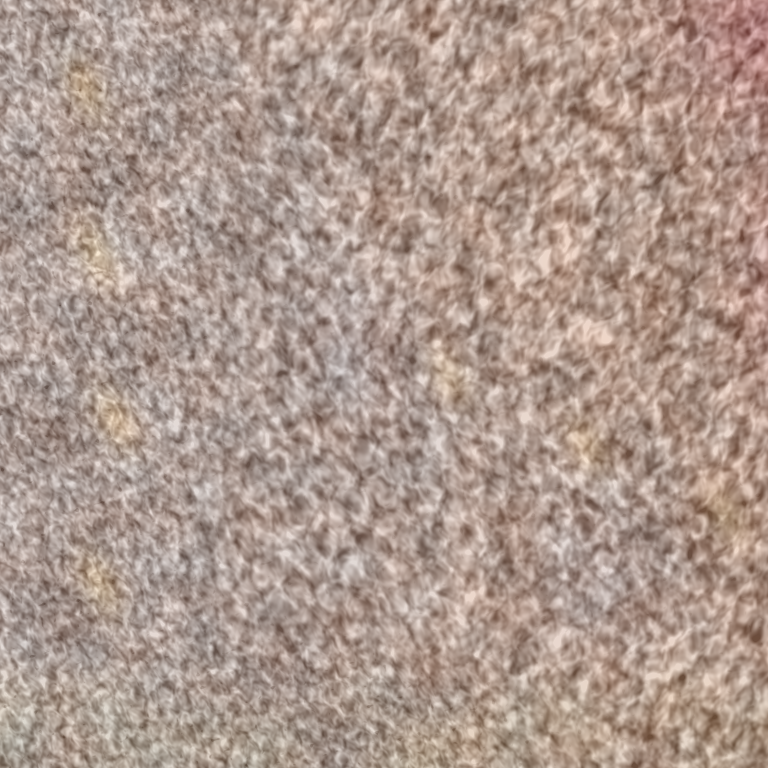
Write a Shadertoy shader that draws this texture.

```glsl
// Mottled granite-like stone: small warm grey-brown grains with soft colour stains.

const vec3 STONE_MEAN  = vec3(0.680, 0.600, 0.553);
const vec3 GRAIN_SWING = vec3(0.093, 0.100, 0.103);
const vec3 COOL_TINT   = vec3(-0.018, 0.003, 0.026);
const vec3 WARM_TINT   = vec3(0.012, -0.008, -0.016);
const vec3 ROSE_TINT   = vec3(-0.015, -0.115, -0.070);
const vec3 OCHRE_TINT  = vec3(0.095, 0.065, -0.015);
const vec3 OLIVE_TINT  = vec3(-0.025, -0.012, -0.050);
const float NOISE_NORM = 4.65; // brings gradient noise to unit deviation

float hash(vec2 p) {
    uvec2 q = uvec2(ivec2(p)) * uvec2(1597u, 3571u);
    uint h = (q.x ^ (q.y << 7)) * 747796u + q.y;
    h = (h ^ (h >> 15)) * 28467u;
    h = (h ^ (h >> 13)) * 91393u;
    h ^= h >> 16;
    return float(h & 65535u) / 65536.0;
}

float cornerSlope(vec2 cell, vec2 offset) {
    float angle = 6.28319 * hash(cell);
    return dot(vec2(cos(angle), sin(angle)), offset);
}

float gradientNoise(vec2 p) {
    vec2 cell = floor(p), f = p - cell;
    vec2 u = f * f * f * (f * (f * 6.0 - 15.0) + 10.0);
    vec2 e = vec2(1.0, 0.0);
    float low  = mix(cornerSlope(cell, f), cornerSlope(cell + e, f - e), u.x);
    float high = mix(cornerSlope(cell + e.yx, f - e.yx), cornerSlope(cell + 1.0, f - 1.0), u.x);
    return mix(low, high, u.y);
}

vec2 rotate(vec2 p, float angle) {
    float c = cos(angle), s = sin(angle);
    return vec2(c * p.x + s * p.y, c * p.y - s * p.x);
}

// Irregular compact grains, slightly longer along one fixed tilted axis
float grains(vec2 uv, float tilt, float density) {
    vec2 p = rotate(uv * density, tilt) * vec2(1.15, 0.85);
    vec2 bend = vec2(gradientNoise(p * 0.9 + 31.0), gradientNoise(p * 0.9 + 87.0));
    p += 0.3 * bend;
    float body   = gradientNoise(p + 11.0);
    float chips  = gradientNoise(rotate(p, 0.7) * 1.7 + 53.0);
    float grit   = gradientNoise(rotate(p, 2.1) * 2.9 + 71.0);
    float clumps = gradientNoise(rotate(p, 0.4) * 0.45 + 19.0);
    return NOISE_NORM * (0.70 * body + 0.56 * chips + 0.34 * grit + 0.28 * clumps);
}

// Mixes two independent fields without losing contrast
float blendFields(float a, float b, float amount) {
    return mix(a, b, amount) / length(vec2(amount, 1.0 - amount));
}

// Soft leaning oval stain
float stain(vec2 uv, vec2 center, vec2 radius, float tilt) {
    vec2 d = rotate(uv - center, tilt) / radius;
    return exp(-dot(d, d));
}

// A column of ochre stains on the left and a descending row on the right
float ochreStains(vec2 uv) {
    float sum = 0.0;
    for (int i = 0; i < 4; i++) {
        float k = float(i);
        vec2 leftSpot = vec2(0.13 + 0.02 * sin(k * 1.7), 0.24 + 0.215 * k);
        sum += 0.9 * stain(uv, leftSpot, vec2(0.024, 0.046), 0.45);
        vec2 rightSpot = vec2(0.585 + 0.18 * k, 0.51 - 0.09 * k);
        sum += 0.7 * stain(uv, rightSpot, vec2(0.024, 0.042), 0.5);
    }
    return sum;
}

void mainImage(out vec4 fragColor, in vec2 fragCoord) {
    vec2 uv = fragCoord / iResolution.xy;
    float drift = gradientNoise(uv * 4.0 + 5.0);
    float patches = gradientNoise(rotate(uv, 0.5) * 9.0 + 41.0);

    // Finer grains at the left and along the lower left edge
    float leftZone = 1.0 - smoothstep(0.08, 0.42, uv.x + 0.12 * drift);
    float lowZone = (1.0 - smoothstep(0.05, 0.26, uv.y + 0.1 * drift))
                  * (1.0 - smoothstep(0.45, 0.8, uv.x));
    float fine = max(leftZone, lowZone);

    // Grains lean left in the middle and right towards the upper right
    float leanRight = smoothstep(0.35, 0.75, 0.6 * uv.x + 0.4 * uv.y + 0.25 * drift);
    float coarseGrain = blendFields(grains(uv, 0.45, 48.0), grains(uv + 5.0, -0.4, 46.0), leanRight);
    float tone = blendFields(coarseGrain, grains(uv + 3.0, 0.5, 68.0), fine);
    tone *= mix(1.0, 0.88, fine);
    tone += 1.1 * patches + 0.4 * drift;

    // Sparse dark flecks
    float fleck = smoothstep(0.38, 0.58, gradientNoise(rotate(uv, 0.3) * 115.0 + 23.0));
    tone -= fleck * mix(0.5, 1.3, fine);
    tone = clamp(tone + 0.06, -2.9, 2.5);

    // Slow colour changes over the slab
    float warmth = smoothstep(0.1, 0.95, uv.x + 0.25 * (uv.y - 0.5) + 0.35 * drift);
    vec3 color = STONE_MEAN + GRAIN_SWING * tone;
    color += mix(COOL_TINT, WARM_TINT, warmth);
    color += COOL_TINT * 1.1 * stain(uv, vec2(0.47, 0.55), vec2(0.08, 0.11), 0.5);
    color += COOL_TINT * stain(uv, vec2(0.78, 0.25), vec2(0.10, 0.10), 0.5);
    color += ROSE_TINT * stain(uv, vec2(1.02, 0.97), vec2(0.13, 0.12), 0.0);
    color += ROSE_TINT * 0.6 * stain(uv, vec2(1.04, 0.65), vec2(0.08, 0.16), 0.0);
    color += OCHRE_TINT * ochreStains(uv);
    color += OLIVE_TINT * (1.0 - smoothstep(0.0, 0.2, uv.y)) * (0.6 + patches);
    color += vec3(0.03, -0.008, -0.028) * gradientNoise(uv * 17.0 + 63.0);

    fragColor = vec4(clamp(color, 0.0, 1.0), 1.0);
}
```
